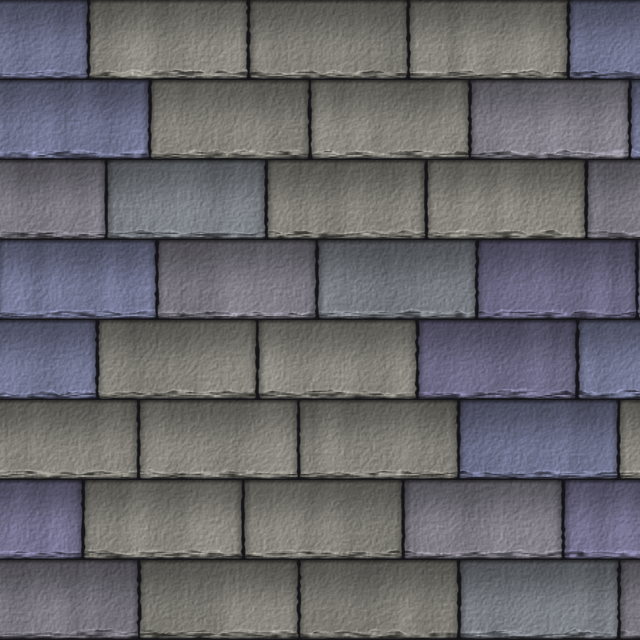
This texture is drawn by a Shadertoy shader. Its source:

```glsl
// Staggered courses of grey, mauve and blue roof slates with chipped lower edges.

float hash(vec2 p) {
    vec3 q = fract(p.xyx * vec3(0.1031, 0.1030, 0.0973));
    q += dot(q, q.yzx + 33.33);
    return fract((q.x + q.y) * q.z);
}

float noise(vec2 p) {
    vec2 i = floor(p), f = fract(p);
    f = f * f * (3.0 - 2.0 * f);
    return mix(mix(hash(i), hash(i + vec2(1, 0)), f.x),
               mix(hash(i + vec2(0, 1)), hash(i + vec2(1, 1)), f.x), f.y);
}

float grain(vec2 p) {
    return 0.6 * noise(p * vec2(200, 185)) + 0.4 * noise(p.yx * 330.0 + 7.0);
}

vec3 slateTint(vec2 id) {
    // Warm grey gathers in two neighbouring columns, cool stone in the others
    float warmShare = id.x < 1.5 ? 0.75 : 0.13;
    float kind = hash(id * 7.3 + 3.0);
    vec3 violet = mix(vec3(0.405, 0.393, 0.495), vec3(0.395, 0.408, 0.505), step(0.28, kind));
    vec3 pale = mix(vec3(0.445, 0.435, 0.470), vec3(0.430, 0.445, 0.468), step(0.78, kind));
    vec3 tint = mix(violet, pale, step(0.55, kind));
    if (hash(id * 5.1 + 19.0) < warmShare) tint = vec3(0.472, 0.464, 0.438);
    return tint * (0.96 + 0.08 * hash(id + 11.0));
}

void mainImage(out vec4 fragColor, in vec2 fragCoord) {
    vec2 uv = fragCoord / iResolution.xy;
    float aa = 1.0 / min(iResolution.x, iResolution.y);

    // Four slates across, eight courses, each course shifted
    float row = floor(uv.y * 8.0);
    float joint = (mod(row, 2.0) < 0.5 ? 0.915 : 0.595) + 0.075 * sin(0.89 * row - 2.49);
    float x = uv.x * 4.0 - joint;
    vec2 id = vec2(mod(floor(x), 4.0), row);
    vec2 p = vec2(fract(x) * 0.25, fract(uv.y * 8.0) * 0.125);
    vec2 seed = id * vec2(17.3, 23.7) + 5.0;

    // Outline: ragged sides, rounded lower corners
    float side = min(p.x, 0.25 - p.x);
    float flank = step(0.125, p.x) * 31.0;
    float ragged = 0.0012 + 0.0026 * noise(vec2(p.y * 150.0, flank) + seed);
    vec2 inset = vec2(side - ragged, p.y - 0.002);
    float inside = 0.004 - length(max(0.004 - inset, 0.0));
    float body = smoothstep(-aa, aa, inside);

    // Stone: vertical weather streaks and fine embossed grain
    vec2 local = p + seed;
    float streak = noise(vec2(p.x * 34.0, p.y * 5.0) + seed);
    float mottle = noise(vec2(p.x * 75.0, p.y * 20.0) + seed.yx);
    float relief = grain(local) - grain(local + vec2(-0.0021, 0.0017));
    vec3 color = slateTint(id);
    color *= 0.91 + 0.15 * streak + 0.06 * mottle + 0.34 * relief;

    // Light: shade under the course above, brighter belly, dim flanks
    float drop = 0.125 - p.y;
    color *= 0.72 + 0.36 * smoothstep(0.0, 0.085, drop);
    color *= 0.42 + 0.58 * smoothstep(-0.002, 0.008, drop);
    color *= 0.76 + 0.24 * smoothstep(0.002, 0.014, side);

    // Chipped lower edge: bright ridge above layered flakes
    float ridge = 0.007 + 0.008 * noise(vec2(p.x * 58.0, 2.0) + seed)
                + 0.002 * noise(vec2(p.x * 190.0, 9.0) + seed);
    float flakes = noise(vec2(p.x * 75.0, p.y * 430.0) + seed);
    float chip = smoothstep(aa, -aa, p.y - ridge);
    float glint = exp(-pow((p.y - ridge - 0.0008) / 0.0016, 2.0));
    color *= mix(1.0, 0.38 + 0.9 * flakes, chip);
    color *= 1.0 + 0.32 * glint * noise(vec2(p.x * 90.0, 4.0) + seed);
    color *= 0.4 + 0.6 * smoothstep(0.001, 0.007, p.y);

    // Dark gaps behind the slates
    fragColor = vec4(mix(vec3(0.08, 0.08, 0.095), color, body), 1.0);
}
```
